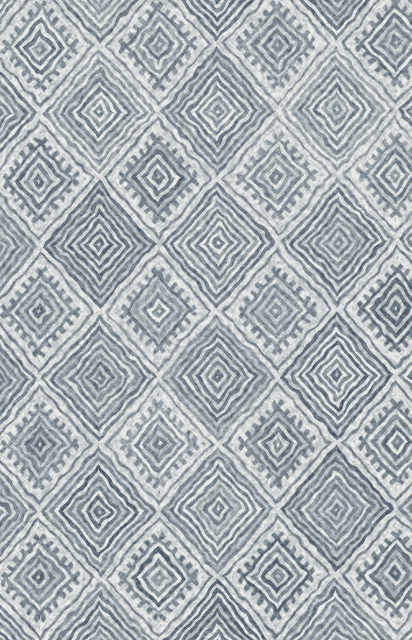
Give the GLSL for this pattern, as a WebGL 2 fragment shader.

```glsl
#version 300 es
precision highp float;
// Hand-tufted rug: a diamond lattice that alternates concentric-line diamonds
// with toothed ones. Each diamond is a unit cell of a rotated grid; rings come
// from the Chebyshev distance, and yarn wear from streaked value noise.

uniform vec2 u_resolution;
out vec4 fragColor;

const vec2 PERIOD = vec2(0.1852, 0.2078);  // diamond size, in canvas heights
const vec2 ORIGIN = vec2(0.0625, 0.927);   // centre of one toothed diamond
const float TILT = 0.012;                  // slight rise to the right

const vec3 SLATE = vec3(0.34, 0.385, 0.44);
const vec3 STEEL = vec3(0.59, 0.63, 0.655);
const vec3 IVORY = vec3(0.90, 0.91, 0.90);

float hash(vec2 p) {
  vec3 q = fract(p.xyx * vec3(0.1031, 0.1030, 0.0973));
  q += dot(q, q.yzx + 33.33);
  return fract((q.x + q.y) * q.z);
}

float noise(vec2 p) {
  vec2 i = floor(p), f = fract(p);
  f = f * f * (3.0 - 2.0 * f);
  return mix(mix(hash(i), hash(i + vec2(1, 0)), f.x),
             mix(hash(i + vec2(0, 1)), hash(i + vec2(1, 1)), f.x), f.y);
}

vec2 wobble(vec2 p, float scale) {
  return vec2(noise(p * scale), noise(p * scale + 37.0)) - 0.5;
}

float roundedBox(vec2 p, vec2 halfSize, float radius) {
  vec2 q = abs(p) - halfSize + radius;
  return length(max(q, 0.0)) + min(max(q.x, q.y), 0.0) - radius;
}

float band(float d, float centre, float halfWidth, float soft) {
  return 1.0 - smoothstep(-soft, soft, abs(d - centre) - halfWidth);
}

// Concentric yarn lines, pale at the centre, each with its own shade.
float rings(float d, float spacing, float seed) {
  float k = d / spacing;
  float ink = smoothstep(0.16, 0.72, 0.5 - 0.5 * cos(6.28318 * k));
  float pale = mix(0.62, 0.98, hash(vec2(floor(k + 0.5), seed)));
  float dark = mix(0.06, 0.36, hash(vec2(floor(k) + 19.0, seed)));
  return mix(pale, dark, ink);
}

float plainDiamond(float d, float seed, float soft) {
  float tone = rings(d, 0.5 / 7.0, seed);
  return mix(tone, 0.90, band(d, 0.5, 0.013, soft));
}

// Inner rings, a comb of teeth on a pale field, then a thin outline.
float toothedDiamond(float d, float along, float seed, float soft) {
  float spacing = 0.11;
  float tooth = floor(along / spacing);
  vec2 local = vec2(along - (tooth + 0.5) * spacing, d - 0.315);
  float jitter = hash(vec2(tooth, seed)) - 0.5;
  local.x += 0.016 * jitter;
  float teeth = roundedBox(local, vec2(0.026, 0.052 + 0.016 * jitter), 0.014);
  float ink = 1.0 - smoothstep(-soft, soft, teeth);
  ink = max(ink, band(d, 0.445, 0.015, soft));
  float field = mix(0.88, 0.25, ink);
  float inner = rings(d, 0.08, seed);
  return mix(inner, field, smoothstep(-soft, soft, d - 0.295));
}

vec3 yarnColour(float tone) {
  tone = clamp(tone, -0.08, 1.03);
  return tone < 0.45 ? mix(SLATE, STEEL, tone / 0.45)
                     : mix(STEEL, IVORY, (tone - 0.45) / 0.55);
}

void main() {
  vec2 p = gl_FragCoord.xy / u_resolution.y;

  // Rotated lattice, bent a little by hand work.
  vec2 g = p - ORIGIN;
  g.y -= TILT * g.x;
  g = g / PERIOD + 0.03 * wobble(p, 14.0) + 0.026 * wobble(p, 75.0);
  vec2 uv = vec2(g.x + g.y, g.x - g.y);
  vec2 cell = floor(uv + 0.5);
  vec2 q = uv - cell;
  vec2 a = abs(q);
  float d = max(a.x, a.y);
  float along = a.x > a.y ? q.y : q.x;

  // The two alternating motifs.
  float seed = 40.0 * hash(cell + 11.0);
  float soft = max(0.012, 0.8 / (PERIOD.x * u_resolution.y));
  bool isPlain = mod(cell.x + cell.y, 2.0) > 0.5;
  float tone = isPlain ? plainDiamond(d, seed, soft)
                       : toothedDiamond(d, along, seed, soft);

  // Faded patches and a dye lot per diamond.
  float fade = 0.22 * (noise(p * 5.0 + 3.0) - 0.5);
  fade += 0.16 * (hash(cell + 53.0) - 0.5);
  tone = mix(tone, 0.92, 0.08 + fade);

  // Yarn streaks along the lines, then looped pile grain.
  float streak = noise(vec2(along * 14.0, d * 75.0) + cell * 31.0);
  float pile = noise(p * 190.0) + noise(p * 390.0 + 71.0) - 1.0;
  tone += 0.24 * (streak - 0.5) + 0.26 * pile;

  fragColor = vec4(yarnColour(tone), 1.0);
}
```
